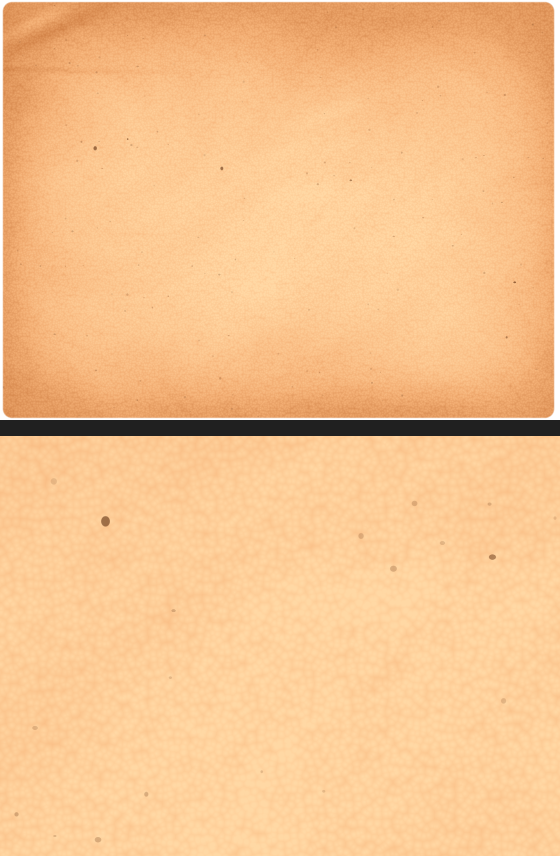
Top: the whole. Bottom: its middle third, enlarged.
Write a WebGL 2 fragment shader that draws this texture.

```glsl
#version 300 es
precision highp float;
// Aged tan paper card with rounded corners on white.
// Edge falloffs, layered-sine mottling, creases and cellular grain are summed
// into one tone, which a colour ramp maps to paper; hashed specks lie on top.

#define CARD_MARGIN_LB vec2(0.007, 0.005)
#define CARD_MARGIN_RT vec2(0.014, 0.005)
#define CORNER_RADIUS 0.022
#define CENTRE_TONE 1.10
#define EDGE_DARKNESS vec4(1.0, 0.8, 1.15, 1.25)  // left, right, bottom, top
#define EDGE_REACH vec4(0.11, 0.09, 0.13, 0.20)
#define MOTTLE_AMOUNT 0.075
#define GRAIN_DENSITY 185.0
#define GRAIN_AMOUNT 0.34
#define FIBRE_AMOUNT 0.16
#define SPECK_CHANCE 0.14

out vec4 fragColor;
uniform vec2 u_resolution;

vec3 hash3(vec2 cell) {
    vec3 q = fract(cell.xyx * vec3(0.1031, 0.1030, 0.0973));
    q += dot(q, q.yxz + 33.33);
    return fract((q.xxy + q.yzz) * q.zyx);
}

// Distance to the nearest scattered point, in cell units
float cellular(vec2 p) {
    vec2 cell = floor(p);
    float nearest = 4.0;
    for (int y = -1; y <= 1; y++)
        for (int x = -1; x <= 1; x++) {
            vec2 c = cell + vec2(x, y);
            vec2 d = c + hash3(c).xy - p;
            nearest = min(nearest, dot(d, d));
        }
    return sqrt(nearest);
}

// Soft blotches: rotated, warped sine layers
float mottle(vec2 p) {
    float sum = 0.0, weight = 1.0;
    p *= vec2(6.0, 8.0);
    for (int i = 0; i < 5; i++) {
        p += 0.7 * sin(p.yx * 0.8 + float(i) * 1.9);
        sum += weight * sin(p.x) * sin(p.y + 1.3);
        p = mat2(0.8, 0.6, -0.6, 0.8) * p * 1.75 + 2.1;
        weight *= 0.72;
    }
    return sum;
}

// Soft streak centred on a point, fading along and across its direction
float crease(vec2 p, vec2 centre, float angle, vec2 size) {
    vec2 d = p - centre, axis = vec2(cos(angle), sin(angle));
    vec2 q = vec2(dot(d, axis), dot(d, vec2(-axis.y, axis.x))) / size;
    return exp(-dot(q, q));
}

// One speck per chosen cell, slightly oval
float specks(vec2 p, float density, float chance, float radius, float blur) {
    vec2 cell = floor(p * density);
    vec3 h = hash3(cell + density * 3.7);
    vec3 shape = hash3(cell + 71.3);
    vec2 d = p - (cell + 0.15 + 0.7 * h.xy) / density;
    d.y *= 0.8 + 0.7 * shape.y;
    float r = radius * (0.5 + shape.x);
    float ink = 1.0 - smoothstep(r - blur, r + blur, length(d));
    return ink * step(h.z, chance) * (0.5 + 0.5 * shape.z);
}

vec3 paperRamp(float t) {
    vec3 c = mix(vec3(0.89, 0.60, 0.37), vec3(0.95, 0.68, 0.45), min(t * 3.0, 1.0));
    c = mix(c, vec3(0.98, 0.75, 0.53), clamp(t * 3.0 - 1.0, 0.0, 1.0));
    return mix(c, vec3(0.995, 0.81, 0.60), clamp(t * 3.0 - 2.0, 0.0, 1.6));
}

void main() {
    vec2 p = gl_FragCoord.xy / u_resolution.y;
    vec2 canvas = vec2(u_resolution.x / u_resolution.y, 1.0);
    float pixel = 1.0 / u_resolution.y;

    // Darkening from each side, with a soft lower limit
    vec4 inset = vec4(p.x, canvas.x - p.x, p.y, 1.0 - p.y);
    float tone = CENTRE_TONE - dot(EDGE_DARKNESS, exp(-inset / EDGE_REACH));
    tone = tone < 0.15 ? 0.15 - 0.32 * (1.0 - exp((tone - 0.15) / 0.5)) : tone;

    // Blotches and creases
    tone += MOTTLE_AMOUNT * mottle(p);
    tone -= 0.32 * crease(p, vec2(0.13, 0.925), 0.42, vec2(0.13, 0.018));
    tone += 0.30 * crease(p, vec2(0.08, 0.945), 0.48, vec2(0.11, 0.016));
    tone -= 0.18 * crease(p, vec2(0.12, 0.833), -0.02, vec2(0.30, 0.007));
    tone += 0.14 * crease(p, vec2(0.82, 0.745), 0.35, vec2(0.12, 0.022));
    tone += 0.14 * crease(p, vec2(0.74, 0.540), 0.10, vec2(0.09, 0.030));

    // Fine grain and longer, mostly level fibres
    tone += GRAIN_AMOUNT * (0.48 - cellular(p * GRAIN_DENSITY));
    tone += FIBRE_AMOUNT * (0.48 - cellular(p * GRAIN_DENSITY * vec2(0.25, 0.55) + 19.0));
    vec3 colour = paperRamp(tone);

    // Few dark specks, many faint small ones
    float ink = 0.85 * specks(p, 8.0, SPECK_CHANCE, 0.0027, pixel * 0.7);
    ink = max(ink, 0.28 * specks(p, 28.0, SPECK_CHANCE, 0.0018, pixel * 0.7));
    colour = mix(colour, vec3(0.42, 0.23, 0.10), ink);

    // Rounded card on white
    vec2 low = CARD_MARGIN_LB, high = canvas - CARD_MARGIN_RT;
    vec2 q = abs(p - 0.5 * (low + high)) - 0.5 * (high - low) + CORNER_RADIUS;
    float dist = length(max(q, 0.0)) + min(max(q.x, q.y), 0.0) - CORNER_RADIUS;
    float outside = smoothstep(-pixel, pixel, dist);
    fragColor = vec4(mix(clamp(colour, 0.0, 1.0), vec3(1.0), outside), 1.0);
}
```
